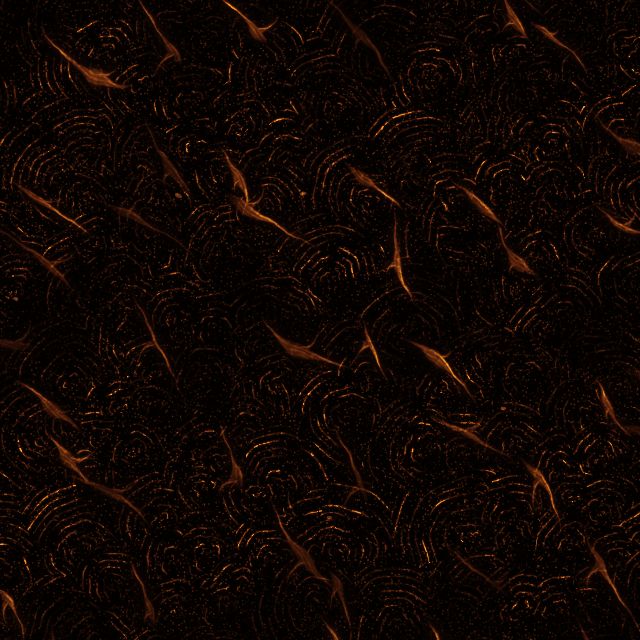
Write a Shadertoy shader that draws this texture.

```glsl
// Dark tissue section: dotted amber growth arcs, fine specks and slanting fibrous strands.

const vec2 ARC_FACING = vec2(-0.50, 0.866);   // side on which arcs bulge
const float STRAND_CELL = 0.165;
const float BACKGROUND = 0.010;

float hash1(vec2 p) {
    vec3 q = fract(p.xyx * 0.1031);
    q += dot(q, q.yzx + 33.33);
    return fract((q.x + q.y) * q.z);
}

vec2 hash2(vec2 p) {
    return vec2(hash1(p + 17.3), hash1(p + 71.9));
}

mat2 rotation(float angle) {
    float c = cos(angle), s = sin(angle);
    return mat2(c, -s, s, c);
}

// Layered sines used to bend coordinates
vec2 sway(vec2 p) {
    vec2 sum = vec2(0.0);
    float gain = 0.5;
    for (int i = 0; i < 4; i++) {
        sum += gain * sin(p.yx + vec2(1.7, 4.1) * float(i + 1));
        p = rotation(1.1) * p * 1.9;
        gain *= 0.55;
    }
    return sum;
}

// Cellular noise: x = distance to nearest point, y = its random value
vec2 cellular(vec2 p) {
    vec2 cell = floor(p), best = vec2(9.0, 0.0);
    for (int y = -1; y <= 1; y++)
    for (int x = -1; x <= 1; x++) {
        vec2 id = cell + vec2(x, y);
        float d = length(id + hash2(id) - p);
        if (d < best.x) best = vec2(d, hash1(id + 5.5));
    }
    return best;
}

// Broken concentric arcs, one family in each cell
float arcs(vec2 p, float cellSize, float spacing, float thickness) {
    vec2 q = p / cellSize, cell = floor(q), nearest = vec2(0.0), away = vec2(0.0);
    float best = 9.0;
    for (int y = -1; y <= 1; y++)
    for (int x = -1; x <= 1; x++) {
        vec2 id = cell + vec2(x, y);
        vec2 offset = q - id - hash2(id);
        float d = length(offset);
        if (d < best) { best = d; nearest = id; away = offset; }
    }
    float seed = hash1(nearest + 2.7);
    away = (away + ARC_FACING * 0.25) * cellSize;
    vec2 side = vec2(-ARC_FACING.y, ARC_FACING.x);
    float angle = atan(dot(away, side), dot(away, ARC_FACING));
    float radius = length(away) / spacing + seed
                 + 0.22 * sin(angle * 3.0 + seed * 20.0) + 0.07 * sin(angle * 9.0 + seed * 50.0);
    float ring = floor(radius + 0.5);
    float h = hash1(nearest * 3.1 + ring * 7.7);
    float gap = (radius - ring) * spacing / thickness;
    float broken = smoothstep(-0.75, 0.25, sin(angle * (1.5 + 2.5 * h) + h * 40.0));
    float facing = 1.0 - smoothstep(1.6, 2.7, abs(angle));
    return (exp(-gap * gap) + 0.06 * exp(-gap * gap * 0.15)) * broken * facing * (0.25 + 0.75 * h * h);
}

// Tapered strand along x, swollen at a node: x = light, y = dark cleft around it
vec2 strand(vec2 p, float halfLength, float swelling, float bend, float node) {
    float a = p.x / halfLength;
    float b = p.y - bend * halfLength * (a * a - 0.4);
    float taper = 1.0 - smoothstep(0.35, 1.0, abs(a));
    float spread = (a - node) / 0.30;
    float width = 0.0016 + swelling * exp(-spread * spread);
    float body = 1.0 - smoothstep(width * 0.3, width * 1.2, abs(b));
    float fibres = 0.82 + 0.18 * sin(b * 1100.0 + 4.0 * sin(a * 5.0 + node * 30.0));
    float edge = (b - width * 0.6) / 0.0019;
    float rim = exp(-edge * edge) * (0.5 + 0.5 * sin(a * 4.0 + node * 20.0));
    float haze = 0.08 * exp(-abs(b) / 0.007);
    float cleft = b / (width + 0.009);
    return vec2(taper * (0.30 * body * fibres + 0.42 * rim + haze), taper * exp(-cleft * cleft));
}

// Scattered strands, each with a side spur and sometimes a small round body
vec2 strands(vec2 p) {
    vec2 cell = floor(p / STRAND_CELL), sum = vec2(0.0);
    for (int y = -1; y <= 1; y++)
    for (int x = -1; x <= 1; x++) {
        vec2 id = cell + vec2(x, y);
        vec2 place = hash2(id + 9.1), shape = hash2(id + 31.7), turn = hash2(id + 57.3);
        vec2 local = p - (id + 0.5 + 0.95 * (place - 0.5)) * STRAND_CELL;
        vec2 along = rotation(-0.88 + 0.8 * (turn.x - 0.5)) * local;
        float halfLength = mix(0.05, 0.105, shape.x), node = 1.2 * (shape.y - 0.5);
        float strength = mix(0.4, 1.4, turn.y), bend = 0.6 * (place.x - 0.5);
        vec2 trunk = strand(along, halfLength, 0.0105 * fract(turn.y * 7.0), bend, node);
        vec2 fork = along - vec2(node, bend * (node * node - 0.4)) * halfLength;
        float forkAngle = (0.4 + place.y) * sign(turn.x - 0.5);
        float forkLength = mix(0.012, 0.034, fract(shape.x * 5.0));
        vec2 spur = strand(rotation(forkAngle) * fork - vec2(forkLength * 0.7, 0.0), forkLength, 0.005, 0.4, -0.5);
        sum = max(sum, vec2(trunk.x * strength, trunk.y));
        sum = max(sum, spur * vec2(0.7 * strength, 0.6));
        float body = 1.0 - smoothstep(0.003, 0.005, length((local - 0.045) * vec2(1.0, 1.35)));
        sum.x = max(sum.x, body * 0.42 * step(0.9, place.y));
    }
    return sum;
}

// Black through rust to amber
vec3 amber(float v) {
    return vec3(v, v * min(0.35 + 0.40 * v * v, 0.62), v * 0.13);
}

void mainImage(out vec4 fragColor, in vec2 fragCoord) {
    vec2 uv = fragCoord / iResolution.y;
    vec2 bent = uv + 0.0065 * sway(uv * 15.0) + 0.0005 * sway(uv * 110.0);

    // Beaded arcs of two sizes share the plane, thinned in quiet patches
    vec2 bead = cellular(uv * 210.0);
    float patches = smoothstep(-0.15, 0.15, sway(uv * 11.0 + 7.0).y);
    float quiet = smoothstep(-0.75, 0.1, sway(uv * 13.0 + 3.0).x);
    float lines = mix(arcs(bent, 0.125, 0.0115, 0.0013), arcs(bent + 4.37, 0.080, 0.0125, 0.0013), patches);
    float light = lines * mix(0.3, 1.0, quiet) * (0.22 + 0.95 * bead.y * bead.y);

    // Fine specks
    vec2 speck = cellular(uv * 235.0 + 8.0);
    light += 0.42 * pow(speck.y, 5.0) * (1.0 - smoothstep(0.05, 0.55, speck.x)) * mix(0.6, 1.0, quiet);

    // Strands lie in dark clefts
    vec2 fibre = strands(uv + 0.007 * sway(uv * 24.0) + 0.0016 * sway(uv * 120.0));
    light = light * (1.0 - 0.75 * fibre.y) + fibre.x * (0.85 + 0.35 * bead.y);

    fragColor = vec4(amber(min(BACKGROUND + light, 1.0)), 1.0);
}
```
